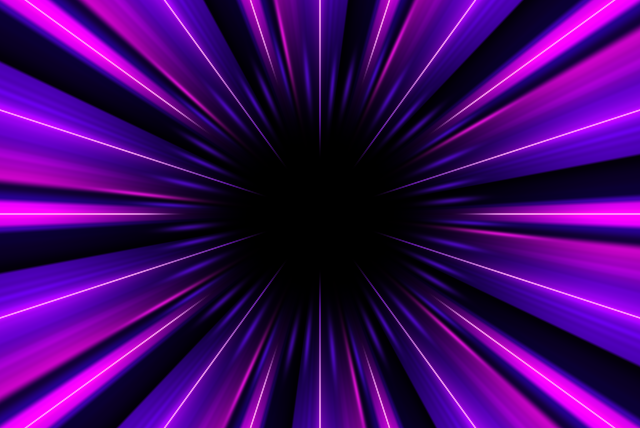
This background is drawn by a WebGL 2 fragment shader. Its source:

```glsl
#version 300 es
precision highp float;
// Neon light burst: violet and magenta beams rush out of a black centre.
// One 36 degree sector is repeated ten times; its colour profile over the angle
// is faded by radius, then grained and overlaid with soft streaks and thin rays.

uniform vec2 u_resolution;
out vec4 fragColor;

const float SECTOR = 36.0;            // degrees per repeat
const float CORE_RADIUS = 0.16;       // black centre, in canvas heights
const float FULL_RADIUS = 0.72;       // beams reach full strength here
const float RAY_WIDTH = 0.0019;
const float LONG_RAY_START = 0.125;
const float SHORT_RAY_START = 0.305;
const float GRAIN_CELLS = 48.0;       // angular grain cells per sector
const float GRAIN_AMOUNT = 0.32;
const vec3 RAY_INNER = vec3(0.38, 0.08, 0.68);
const vec3 RAY_OUTER = vec3(1.00, 0.68, 0.96);
const vec3 RAY_GLOW = vec3(0.75, 0.02, 0.65);
const vec3 STREAK_VIOLET = vec3(0.30, 0.04, 0.72);
const vec3 STREAK_PINK = vec3(0.78, 0.08, 0.62);

// Beam profile: angle in the sector and its colour at full strength
const int STOPS = 15;
const float STOP_ANGLE[STOPS] = float[STOPS](
    0.0, 1.8, 2.7, 3.8, 6.5, 10.2, 10.9, 15.0, 18.0, 22.0, 26.0, 29.3, 31.0, 33.0, 34.3);
const vec3 STOP_COLOR[STOPS] = vec3[STOPS](
    vec3(1.0, 0.02, 0.96), vec3(0.85, 0.0, 0.95), vec3(0.25, 0.0, 0.68),
    vec3(0.04, 0.0, 0.22), vec3(0.04, 0.0, 0.16), vec3(0.01, 0.0, 0.04),
    vec3(0.28, 0.0, 0.68), vec3(0.37, 0.0, 0.82), vec3(0.58, 0.01, 0.92),
    vec3(0.39, 0.0, 0.78), vec3(0.60, 0.0, 0.74), vec3(0.74, 0.01, 0.74),
    vec3(0.07, 0.0, 0.22), vec3(0.14, 0.0, 0.52), vec3(0.85, 0.0, 0.93));

// Soft streaks: angle, radius, half width, half length
const int STREAKS = 5;
const vec4 STREAK[STREAKS] = vec4[STREAKS](
    vec4(29.7, 0.41, 0.0045, 0.105), vec4(5.8, 0.31, 0.0060, 0.055),
    vec4(12.5, 0.30, 0.0050, 0.060), vec4(23.3, 0.32, 0.0060, 0.065),
    vec4(32.6, 0.35, 0.0050, 0.070));

float hash(float n) {
    return fract(sin(n * 127.1) * 43758.5453);
}

// Smooth noise over the angle, seamless from sector to sector
float angularNoise(float angle, float cells) {
    float x = angle / SECTOR * cells;
    float i = floor(x);
    return mix(hash(mod(i, cells)), hash(mod(i + 1.0, cells)), smoothstep(0.0, 1.0, x - i));
}

vec3 beamProfile(float angle) {
    vec3 color = STOP_COLOR[0];
    for (int i = 1; i < STOPS; i++) {
        color = mix(color, STOP_COLOR[i], smoothstep(STOP_ANGLE[i - 1], STOP_ANGLE[i], angle));
    }
    return mix(color, STOP_COLOR[0], smoothstep(STOP_ANGLE[STOPS - 1], SECTOR, angle));
}

// Distance across a ray, for an angle offset in degrees
float acrossRay(float radius, float offset) {
    return radius * sin(radians(offset));
}

void main() {
    vec2 p = (gl_FragCoord.xy - 0.5 * u_resolution) / u_resolution.y;
    float pixel = 1.0 / u_resolution.y;
    float radius = length(p);
    float angle = mod(degrees(atan(p.y, p.x)) + 360.0, SECTOR);

    // Beams: blue appears first, red joins farther out
    float strength = smoothstep(CORE_RADIUS, FULL_RADIUS, radius);
    vec3 fade = pow(vec3(strength), vec3(1.3, 1.5, 0.95));
    float grain = 0.65 * angularNoise(angle, GRAIN_CELLS) + 0.35 * angularNoise(angle, 17.0);
    vec3 color = beamProfile(angle) * fade * (1.0 + GRAIN_AMOUNT * (grain - 0.4));

    // Short glowing streaks around the dark centre
    for (int i = 0; i < STREAKS; i++) {
        vec4 s = STREAK[i];
        float across = acrossRay(radius, angle - s.x) / s.z;
        float along = (radius - s.y) / s.w;
        vec3 tint = i == 0 ? STREAK_PINK : STREAK_VIOLET;
        color += tint * exp(-across * across - along * along) * 0.75;
    }

    // Thin rays every half sector, alternately short and long
    float halfSector = 0.5 * SECTOR;
    float rayIndex = mod(floor(angle / halfSector + 0.5), 2.0);
    float offset = mod(angle + 0.5 * halfSector, halfSector) - 0.5 * halfSector;
    float distanceToRay = abs(acrossRay(radius, offset));
    float start = mix(SHORT_RAY_START, LONG_RAY_START, rayIndex);
    float presence = smoothstep(start, start + 0.12, radius);
    float line = 1.0 - smoothstep(RAY_WIDTH - 0.5 * pixel, RAY_WIDTH + 0.5 * pixel, distanceToRay);
    float glow = exp(-distanceToRay / 0.008) * strength;
    vec3 rayColor = mix(RAY_INNER, RAY_OUTER, smoothstep(0.18, 0.50, radius));
    color += RAY_GLOW * glow * presence * 0.4;
    color = mix(color, rayColor, line * presence * 0.85);

    fragColor = vec4(clamp(color, 0.0, 1.0), 1.0);
}
```
